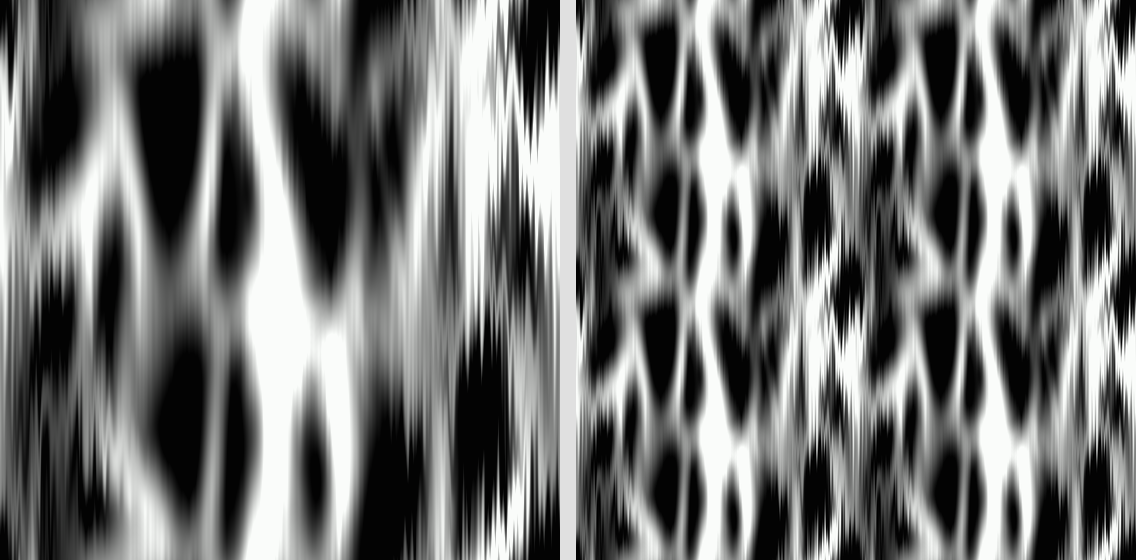
Left: one tile. Right: repeated 2 by 2.
Give the GLSL for this texture, as a WebGL 1 fragment shader.

```glsl
precision highp float;
uniform vec2 u_resolution;

const float TAU = 6.2831853;
const vec3 DARK = vec3(0.012);
const vec3 LIGHT = vec3(0.98, 0.99, 0.98);
const vec2 CELLS = vec2(8.0, 2.0);         // even column count, for the stagger
const vec2 METRIC = vec2(1.0, 1.7);        // favours diagonal over level bands
const float JITTER = 0.8;
const float BAND_WIDTH = 0.74;
const vec2 WARP_PERIOD = vec2(5.0, 2.0);
const vec2 WARP_AMOUNT = vec2(0.07, 0.14);
const vec2 GLOW_PERIOD = vec2(5.0, 2.0);
const float GLOW_BASE = 0.8;
const float GLOW_RANGE = 0.95;
const vec2 STRAND_PERIOD = vec2(11.0, 2.0);
const float STRAND_LIGHT = 0.28;
const vec2 COARSE_STREAKS = vec2(67.0, 2.0);
const vec2 FINE_STREAKS = vec2(161.0, 3.0);
const float STREAK_SHIFT = 0.17;
const float STREAK_SHADE = 0.3;
const float STREAK_CENTRE = 0.9;           // x where the streaks are strongest
const float BLUR_LENGTH = 0.13;
const int BLUR_TAPS = 9;

vec2 hash2(vec2 p) {
  vec3 q = fract(p.xyx * vec3(0.1031, 0.1030, 0.0973));
  q += dot(q, q.yzx + 33.33);
  return fract((q.xx + q.yz) * q.zy);
}

// Wraps a lattice cell to whole numbers in the period
vec2 wrapCell(vec2 cell, vec2 period) {
  return floor(mod(cell + 0.5, period));
}

float cornerSlope(vec2 cell, vec2 offset, vec2 period, float seed) {
  float angle = TAU * hash2(wrapCell(cell, period) + seed).x;
  return dot(vec2(cos(angle), sin(angle)), offset);
}

// Gradient noise that repeats once per unit of uv
float tileNoise(vec2 uv, vec2 period, float seed) {
  vec2 p = uv * period;
  vec2 cell = floor(p);
  vec2 f = p - cell;
  vec2 s = f * f * f * (f * (f * 6.0 - 15.0) + 10.0);
  vec2 e = vec2(1.0, 0.0);
  float low = mix(cornerSlope(cell, f, period, seed),
                  cornerSlope(cell + e, f - e, period, seed), s.x);
  float high = mix(cornerSlope(cell + e.yx, f - e.yx, period, seed),
                   cornerSlope(cell + 1.0, f - 1.0, period, seed), s.x);
  return mix(low, high, s.y) * 1.4;
}

// Gap between the two nearest points of a staggered, jittered grid
float cellGap(vec2 uv) {
  vec2 p = uv * CELLS;
  float column = floor(p.x);
  float nearest = 8.0;
  float second = 8.0;
  for (int i = -2; i <= 2; i++) {
    float x = column + float(i);
    float stagger = 0.5 * mod(x, 2.0);
    float row = floor(p.y - stagger);
    for (int j = -1; j <= 1; j++) {
      vec2 cell = vec2(x, row + float(j));
      vec2 jitter = (hash2(wrapCell(cell, CELLS) + 17.0) - 0.5) * JITTER;
      vec2 toPoint = cell + 0.5 + jitter + vec2(0.0, stagger) - p;
      float d = length(toPoint * METRIC);
      second = min(second, max(nearest, d));
      nearest = min(nearest, d);
    }
  }
  return second - nearest;
}

// Soft bright bands around dark hollows, with faint strands inside
float webLight(vec2 uv) {
  vec2 warp = vec2(tileNoise(uv, WARP_PERIOD, 41.0),
                   tileNoise(uv, WARP_PERIOD, 73.0));
  vec2 p = uv + warp * WARP_AMOUNT;
  float band = 1.0 - smoothstep(0.0, BAND_WIDTH, cellGap(p));
  float glow = GLOW_BASE + GLOW_RANGE * tileNoise(uv, GLOW_PERIOD, 5.0);
  float strand = 1.0 - smoothstep(0.0, 0.35, abs(tileNoise(p, STRAND_PERIOD, 97.0)));
  float strandMask = smoothstep(-0.2, 0.4, warp.x);
  return band * max(glow, 0.3) + STRAND_LIGHT * strand * strandMask;
}

void main() {
  vec2 uv = gl_FragCoord.xy / u_resolution;

  // Vertical streaks, rough on one side and calm on the other
  float streak = 0.6 * tileNoise(uv, COARSE_STREAKS, 11.0)
               + 0.7 * tileNoise(uv, FINE_STREAKS, 29.0);
  float rough = cos(TAU * (uv.x - STREAK_CENTRE))
              + tileNoise(uv, GLOW_PERIOD, 61.0);
  rough = mix(0.08, 1.0, smoothstep(-0.4, 0.9, rough));
  vec2 shifted = uv + vec2(0.0, streak * rough * STREAK_SHIFT);

  // Vertical blur
  float tone = 0.0;
  for (int i = 0; i < BLUR_TAPS; i++) {
    float t = (float(i) + 0.5) / float(BLUR_TAPS) - 0.5;
    tone += webLight(shifted + vec2(0.0, t * BLUR_LENGTH));
  }
  tone /= float(BLUR_TAPS);

  // Contrast and fine shading
  tone = (tone - 0.09) * 1.2;
  tone *= 1.0 + streak * STREAK_SHADE * mix(0.4, 1.0, rough);
  gl_FragColor = vec4(mix(DARK, LIGHT, clamp(tone, 0.0, 1.0)), 1.0);
}
```
